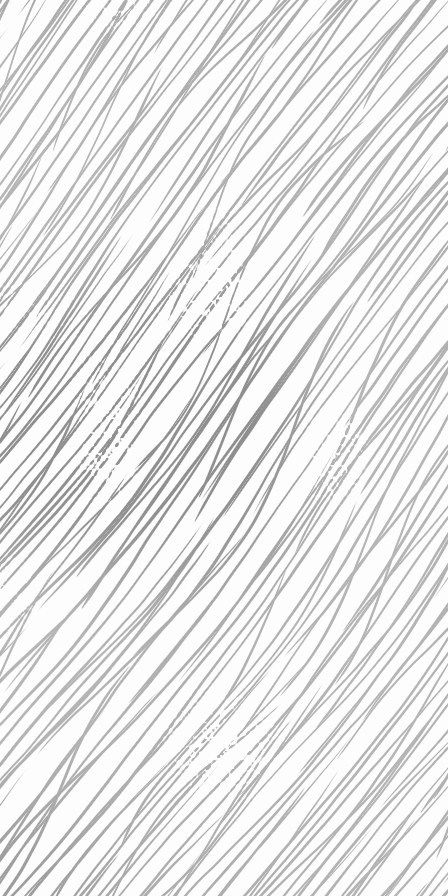
This pattern is drawn by a Shadertoy shader. Its source:

```glsl
const vec3 PAPER = vec3(0.993);
const float INK_DARK = 0.56;
const float INK_PALE = 0.71;
const float STROKE_WIDTH = 0.0052;    // all lengths are in canvas widths
const float MAIN_ANGLE = 0.905;       // radians from horizontal
const float MAIN_SPACING = 0.0245;
const float MAIN_LENGTH = 2.6;
const float CROSS_ANGLE = 0.965;
const float CROSS_SPACING = 0.058;
const float CROSS_LENGTH = 0.95;
const float WANDER = 0.85;            // drift of a stroke, in spacings
const float WANDER_FREQ = 2.1;
const float TREMOR = 0.0016;
const float TREMOR_FREQ = 17.0;
const float BEND = 0.075;             // shared bending of the whole field
const float BEND_FREQ = 1.25;
const float GRAIN_FREQ = 150.0;

float hash(vec2 p) {
    vec3 q = fract(p.xyx * 0.1031);
    q += dot(q, q.yzx + 33.33);
    return fract((q.x + q.y) * q.z);
}

float noise(vec2 p) {
    vec2 cell = floor(p), f = fract(p);
    f = f * f * (3.0 - 2.0 * f);
    return mix(mix(hash(cell), hash(cell + vec2(1, 0)), f.x),
               mix(hash(cell + vec2(0, 1)), hash(cell + vec2(1, 1)), f.x), f.y);
}

// Coverage of one family of hand-drawn strokes
float strokes(vec2 p, float angle, float spacing, float len, float dryness, float seed) {
    float c = cos(angle), s = sin(angle);
    float along = c * p.x + s * p.y;
    float across = c * p.y - s * p.x;
    across += BEND * (noise(p * BEND_FREQ + 7.3) - 0.5);

    float pixel = 1.0 / iResolution.x;
    float row = floor(across / spacing);
    float ink = 0.0;
    for (int k = -2; k <= 2; k++) {
        float id = row + float(k);
        float shift = hash(vec2(id, seed));

        // Split each row into finite strokes
        float t = along / len + shift * 5.0;
        float key = id * 13.0 + floor(t) * 101.0 + seed;
        t = fract(t);
        float ends = smoothstep(0.0, 0.05, t) * smoothstep(1.0, 0.88, t);

        // Wandering centre line with a small tremor
        float drift = noise(vec2(along * WANDER_FREQ + shift * 9.0, key)) - 0.5;
        float jitter = hash(vec2(key, seed + 3.0)) - 0.5;
        float centre = (id + 0.5 + 0.4 * jitter + 2.0 * WANDER * drift) * spacing;
        centre += TREMOR * (noise(vec2(along * TREMOR_FREQ, key + 5.0)) - 0.5);

        // Pressure varies along the stroke; ends taper off
        float pressure = mix(0.68, 1.36, noise(vec2(along * 4.0 + shift, key + 9.0)));
        float halfWidth = 0.5 * STROKE_WIDTH * pressure * mix(0.3, 1.0, ends);
        halfWidth *= 1.0 - dryness;
        float cover = clamp(0.5 + (halfWidth - abs(across - centre)) / pixel, 0.0, 1.0);
        cover *= min(1.0, 2.0 * halfWidth / pixel);
        ink = max(ink, cover * smoothstep(0.0, 0.12, ends));
    }
    return ink;
}

void mainImage(out vec4 fragColor, in vec2 fragCoord) {
    vec2 p = fragCoord / iResolution.x;

    // Dry patches break the strokes into specks
    float patchiness = smoothstep(0.72, 0.95, noise(p * vec2(4.0, 3.0) + 21.0));
    float dryness = patchiness * smoothstep(0.45, 0.9, noise(p * GRAIN_FREQ));

    float ink = strokes(p, MAIN_ANGLE, MAIN_SPACING, MAIN_LENGTH, dryness, 11.0);
    ink = max(ink, strokes(p, CROSS_ANGLE, CROSS_SPACING, CROSS_LENGTH, dryness, 47.0));

    // Broad tonal changes in the ink
    float tone = smoothstep(0.15, 0.85, noise(p * vec2(2.3, 1.9) + 3.0));
    vec3 inkColor = vec3(mix(INK_DARK, INK_PALE, tone));
    fragColor = vec4(mix(PAPER, inkColor, ink), 1.0);
}
```
